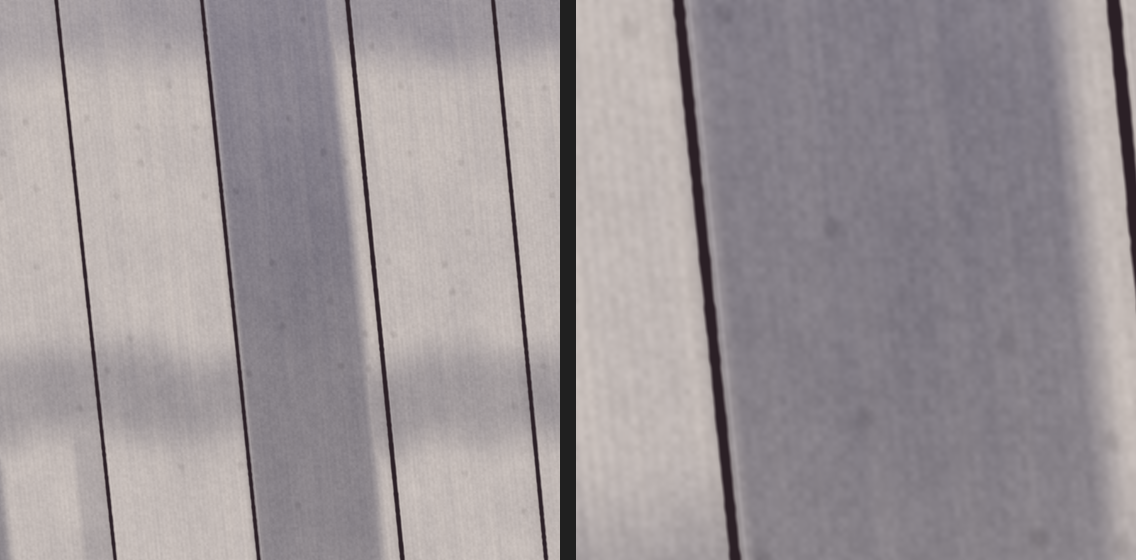
Left: the whole. Right: its middle third, enlarged.
Write a Shadertoy shader that draws this texture.

```glsl
// Weathered cladding: wide leaning panels split by thin dark joints.
// Joints come from a sheared, repeated coordinate; soft shadow bands,
// one shaded panel, brushed streaks and fine grain are laid over it.

#define PITCH_BOTTOM 0.2565   // panel width at the lower edge
#define PITCH_TOP    0.2600   // panel width at the upper edge
#define FIRST_JOINT  0.2057   // first joint on the lower edge
#define LEAN         0.1054   // leftward drift over the full height
#define JOINT_HALF   0.0036   // half width of a joint
#define RIBS         33.0     // fine ribs per panel
#define STREAK       0.16     // strength of lengthwise streaks
#define MOTTLE       0.22     // strength of blotchy wear
#define GRAIN        0.035    // strength of fine speckle

const vec3 LIT_METAL    = vec3(0.760, 0.727, 0.714);
const vec3 SHADED_METAL = vec3(0.495, 0.477, 0.505);
const vec3 JOINT_DARK   = vec3(0.170, 0.125, 0.150);

float hash(vec2 p) {
    return fract(sin(dot(p, vec2(127.1, 311.7))) * 43758.5453);
}

float noise(vec2 p) {
    vec2 i = floor(p), f = fract(p);
    f = f * f * (3.0 - 2.0 * f);
    return mix(mix(hash(i), hash(i + vec2(1, 0)), f.x),
               mix(hash(i + vec2(0, 1)), hash(i + vec2(1, 1)), f.x), f.y);
}

float fbm(vec2 p) {
    float sum = 0.0, gain = 0.5;
    for (int i = 0; i < 4; i++) {
        sum += gain * noise(p);
        p = p * 2.03 + 17.3;
        gain *= 0.5;
    }
    return sum / 0.9375;
}

// Soft-edged interval: 1 between lo and hi, fading over blur on each side
float band(float x, float lo, float hi, float blur) {
    return smoothstep(lo - blur, lo + blur, x)
         * (1.0 - smoothstep(hi - blur, hi + blur, x));
}

// Amount of shadow: 0 is lit metal, 1 is fully shaded
float shadowAmount(float s, float y) {
    float panel = floor(s);
    float wobble = 0.05 * (noise(vec2(s * 3.0, y * 5.0)) - 0.5);
    float yw = y + wobble;

    // Crossing bands, shifted a little from panel to panel
    float shift = 0.02 * (hash(vec2(panel, 4.0)) - 0.5);
    float lower = 0.52 * band(yw + shift, 0.215, 0.365, 0.055);
    float upper = smoothstep(0.84, 0.96, yw + shift)
                * mix(0.36, 0.56, smoothstep(-0.3, 1.0, s));

    // Shaded panel with a lit strip beside its right joint
    float edge = 1.88 + 0.5 * wobble;
    float deep = band(s, 1.01, edge, 0.055);
    deep *= 0.79 + 0.16 * band(y, 0.28, 0.75, 0.2);

    // Shadow at the far left and a faint strip before the first joint
    float corner = 0.8 * (1.0 - smoothstep(-0.78, -0.68, s))
                 * (1.0 - smoothstep(0.13, 0.25, y));
    float strip = 0.3 * band(s, -0.21, 0.0, 0.025)
                * (1.0 - smoothstep(0.2, 0.48, y));

    return max(max(max(lower, upper), deep), max(corner, strip));
}

void mainImage(out vec4 fragColor, in vec2 fragCoord) {
    vec2 uv = fragCoord / iResolution.xy;
    float pixel = 1.0 / iResolution.y;

    // Panel coordinate: whole numbers fall on the joints
    float pitch = mix(PITCH_BOTTOM, PITCH_TOP, uv.y);
    float s = (uv.x - FIRST_JOINT + LEAN * uv.y) / pitch;
    float joint = floor(s + 0.5);
    float offset = (s - joint) * pitch;

    // Shadow with streaks and blotches worn into it
    float shade = shadowAmount(s, uv.y);
    float streaks = noise(vec2(s * 23.0, uv.y * 2.5)) * 0.6
                  + noise(vec2(s * 61.0, uv.y * 5.0)) * 0.4;
    shade += STREAK * (streaks - 0.5);
    shade += MOTTLE * (fbm(vec2(s * 3.5, uv.y * 11.0)) - 0.5);
    vec3 color = mix(LIT_METAL, SHADED_METAL, clamp(shade, -0.1, 1.15));

    // Cool tint on the upper shaded areas
    color += vec3(-0.004, -0.002, 0.020) * shade * smoothstep(0.2, 1.0, uv.y);

    // Fine ribs and speckle
    color += 0.007 * sin(6.2832 * RIBS * s) * (1.0 - 0.6 * shade);
    color += GRAIN * (noise(vec2(s * 55.0, uv.y * 180.0)) - 0.5);
    color += GRAIN * 0.6 * (noise(uv * 330.0) - 0.5);

    // Sparse small stains
    vec2 stainCell = vec2(s * 5.0, uv.y * 16.0);
    vec2 stainId = floor(stainCell);
    vec2 stainPos = fract(stainCell) - 0.3 - 0.4 * hash(stainId + 9.0);
    float stain = step(0.86, hash(stainId))
                * (1.0 - smoothstep(0.03, 0.17, length(stainPos)));
    color -= 0.05 * stain;

    // Joint with a slightly ragged edge, dim flank and pale right lip
    float halfWidth = JOINT_HALF * mix(0.82, 1.1, hash(vec2(joint, 2.0)));
    halfWidth += 0.0007 * (noise(vec2(joint * 7.0, uv.y * 170.0)) - 0.5);
    float d = abs(offset) - halfWidth;
    color -= 0.05 * exp(-max(d, 0.0) / 0.005);
    color += 0.06 * band(offset, 0.0055, 0.0075, 0.0015);
    float soft = 0.0011 + 0.5 * pixel;
    color = mix(color, JOINT_DARK, 1.0 - smoothstep(-soft, soft, d));

    fragColor = vec4(clamp(color, 0.0, 1.0), 1.0);
}
```
